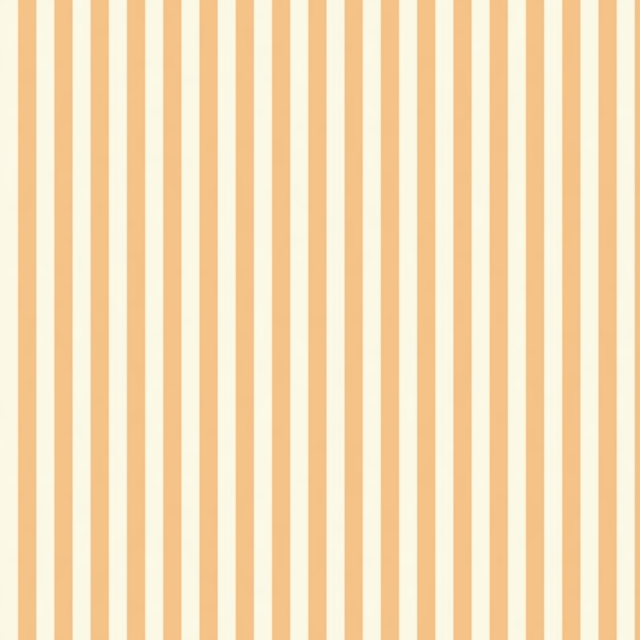
This pattern is drawn by a three.js fragment shader. Its source:

```glsl
// Even vertical stripes of apricot on cream, about 17.6 repeats across.
// A signed distance to the nearest stripe edge drives the colour ramp:
// cream, warm halo, dull rim, apricot; faint ripples and mottling on top.
varying vec2 vUv;

float hash(vec2 p) {
  return fract(sin(dot(p, vec2(127.1, 311.7))) * 43758.5453);
}

float valueNoise(vec2 p) {
  vec2 cell = floor(p);
  vec2 f = fract(p);
  f = f * f * (3.0 - 2.0 * f);
  return mix(mix(hash(cell), hash(cell + vec2(1.0, 0.0)), f.x),
             mix(hash(cell + vec2(0.0, 1.0)), hash(cell + vec2(1.0, 1.0)), f.x), f.y);
}

void main() {
  // Each repeat is half cream, then half apricot; the left margin stays plain cream
  float x = max(vUv.x * 17.643, 0.25);
  float edge = (abs(fract(x + 0.25) - 0.5) - 0.25) / 17.643;  // positive inside apricot

  // Soft colour ramp across the edge
  vec3 color = vec3(0.984, 0.973, 0.902);
  color = mix(color, vec3(1.0, 0.96, 0.85), smoothstep(-0.0038, -0.002, edge));
  color = mix(color, vec3(0.93, 0.76, 0.56), smoothstep(-0.0017, 0.0017, edge));
  color = mix(color, vec3(0.96, 0.76, 0.53), smoothstep(0.002, 0.0038, edge));

  // Faint vertical ripples in every third cream band
  float everyThird = 1.0 - step(0.5, mod(floor(x), 3.0));
  float inCream = smoothstep(0.002, 0.004, -edge) * step(1.0, x);
  color -= vec3(0.006, 0.002, 0.004) * everyThird * inCream * sin(fract(x) * 37.7);

  // Barely visible mottling
  color += 0.006 * (valueNoise(vUv * vec2(64.0, 40.0)) - 0.5);

  gl_FragColor = vec4(color, 1.0);
}
```
